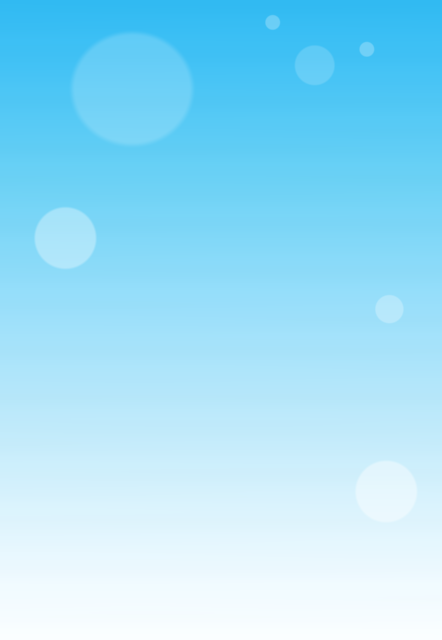
This background is drawn by a Shadertoy shader. Its source:

```glsl
const int STOP_COUNT = 8;
const int DISC_COUNT = 7;

// Sky colours from top to bottom: rgb, depth below the top edge
const vec4 SKY_STOPS[STOP_COUNT] = vec4[](
    vec4(0.19, 0.73, 0.95, 0.00),
    vec4(0.26, 0.76, 0.96, 0.10),
    vec4(0.42, 0.82, 0.96, 0.28),
    vec4(0.59, 0.87, 0.98, 0.465),
    vec4(0.73, 0.91, 0.98, 0.64),
    vec4(0.85, 0.95, 0.99, 0.785),
    vec4(0.94, 0.98, 1.00, 0.91),
    vec4(0.98, 0.995, 1.00, 1.00)
);

// Light discs: centre as a share of the canvas, radius in heights, opacity
const vec4 DISCS[DISC_COUNT] = vec4[](
    vec4(0.299, 0.861, 0.0905, 0.19),
    vec4(0.617, 0.965, 0.0115, 0.26),
    vec4(0.712, 0.898, 0.0310, 0.17),
    vec4(0.830, 0.923, 0.0115, 0.26),
    vec4(0.148, 0.628, 0.0480, 0.34),
    vec4(0.881, 0.517, 0.0220, 0.28),
    vec4(0.874, 0.232, 0.0480, 0.42)
);

vec3 skyColor(float depth) {
    vec3 color = SKY_STOPS[0].rgb;
    for (int i = 1; i < STOP_COUNT; i++) {
        float blend = clamp((depth - SKY_STOPS[i - 1].w)
                          / (SKY_STOPS[i].w - SKY_STOPS[i - 1].w), 0.0, 1.0);
        color = mix(color, SKY_STOPS[i].rgb, blend);
    }
    return color;
}

// Faint uneven horizontal bands from layered sines
float hazeBands(vec2 p) {
    float drift = 0.6 * sin(p.x * 5.0 + p.y * 9.0);
    return 0.6 * sin(p.y * 95.0 + drift) + 0.4 * sin(p.y * 163.0 - drift);
}

float discMask(vec2 offset, float radius, float softness) {
    return 1.0 - smoothstep(-softness, softness, length(offset) - radius);
}

void mainImage(out vec4 fragColor, in vec2 fragCoord) {
    vec2 uv = fragCoord / iResolution.xy;
    vec2 scale = vec2(iResolution.x / iResolution.y, 1.0);
    float pixel = 1.0 / iResolution.y;

    // Sky with light haze
    vec3 color = skyColor(1.0 - uv.y) + 0.003 * hazeBands(uv * scale);

    // Translucent discs, softer and wider as they grow
    for (int i = 0; i < DISC_COUNT; i++) {
        vec4 disc = DISCS[i];
        float large = smoothstep(0.05, 0.09, disc.z);
        vec2 offset = (uv - disc.xy) * scale * vec2(1.0 - 0.04 * large, 1.0 + 0.03 * large);
        float softness = max(pixel, 0.001 + 0.03 * disc.z + 0.002 * large);
        color = mix(color, vec3(1.0), disc.w * discMask(offset, disc.z, softness));
    }

    fragColor = vec4(clamp(color, 0.0, 1.0), 1.0);
}
```
